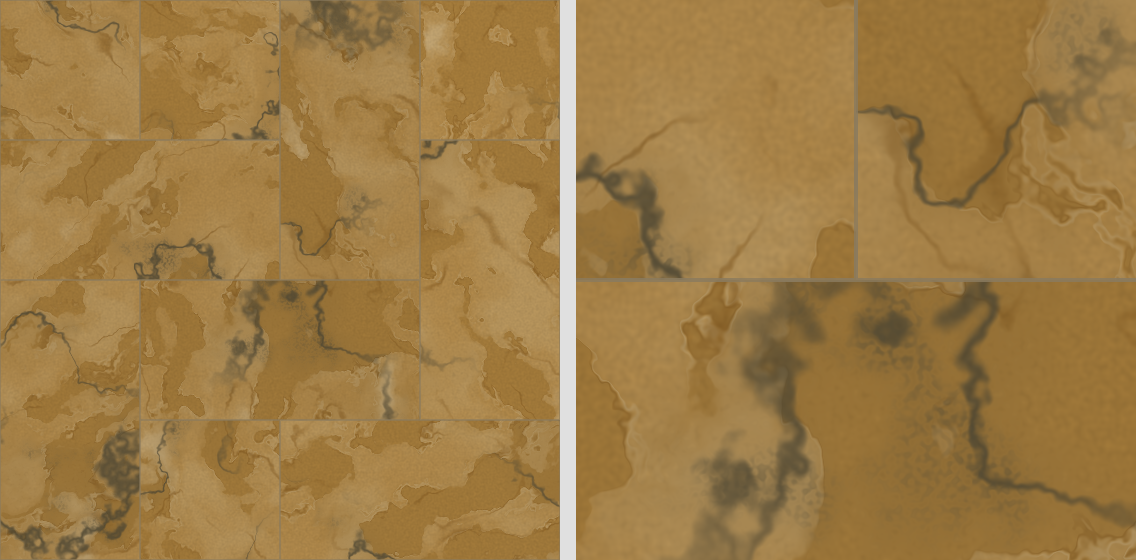
Left: the whole. Right: its middle third, enlarged.
A WebGL 1 fragment shader for this texture:

```glsl
precision highp float;
uniform vec2 u_resolution;

const float CELLS = 4.0;
const float JOINT_HALF_WIDTH = 0.0046;
const vec3 OCHRE = vec3(0.61, 0.455, 0.21);
const vec3 HONEY = vec3(0.67, 0.52, 0.285);
const vec3 SAND = vec3(0.695, 0.565, 0.35);
const vec3 CREAM = vec3(0.745, 0.65, 0.48);
const vec3 UMBER = vec3(0.50, 0.34, 0.12);
const vec3 SLATE = vec3(0.31, 0.28, 0.20);
const vec3 GROUT = vec3(0.54, 0.48, 0.37);

vec2 hash2(vec2 p) {
  vec3 q = fract(p.xyx * vec3(0.1031, 0.1030, 0.0973));
  q += dot(q, q.yzx + 33.33);
  return fract((q.xx + q.yz) * q.zy);
}

float gradientAt(vec2 cell, vec2 corner, vec2 f) {
  return dot(hash2(cell + corner) * 2.0 - 1.0, f - corner);
}

float gradientNoise(vec2 p) {
  vec2 i = floor(p), f = fract(p);
  vec2 u = f * f * f * (f * (f * 6.0 - 15.0) + 10.0);
  float low = mix(gradientAt(i, vec2(0, 0), f), gradientAt(i, vec2(1, 0), f), u.x);
  float high = mix(gradientAt(i, vec2(0, 1), f), gradientAt(i, vec2(1, 1), f), u.x);
  return mix(low, high, u.y);
}

float fbm(vec2 p) {
  float sum = 0.0, amplitude = 1.0;
  for (int i = 0; i < 5; i++) {
    sum += amplitude * gradientNoise(p);
    p = p * 2.03 + 17.3;
    amplitude *= 0.5;
  }
  return sum;
}

mat2 rotation(float angle) {
  float c = cos(angle), s = sin(angle);
  return mat2(c, s, -s, c);
}

float ridge(float value, float width) {
  return 1.0 - smoothstep(0.0, width, abs(value));
}

// Slabs are (origin, size) in cells; a larger slab replaces the single cell.
vec4 cover(vec2 cell, vec4 slab, vec4 larger) {
  vec2 inside = step(larger.xy, cell) * step(cell + 1.0, larger.xy + larger.zw);
  return mix(slab, larger, inside.x * inside.y);
}

vec4 slabAt(vec2 cell) {
  vec4 slab = vec4(cell, 1, 1);
  slab = cover(cell, slab, vec4(0, 0, 1, 2));
  slab = cover(cell, slab, vec4(2, 2, 1, 2));
  slab = cover(cell, slab, vec4(3, 1, 1, 2));
  slab = cover(cell, slab, vec4(0, 2, 2, 1));
  slab = cover(cell, slab, vec4(1, 1, 2, 1));
  return cover(cell, slab, vec4(2, 0, 2, 1));
}

vec3 marble(vec2 p, float grain) {
  vec2 warp = vec2(fbm(p * 2.2), fbm(p * 2.2 + 41.7));
  vec2 q = p + 0.25 * warp;

  // Soft clouds and pale patches
  float tone = fbm(q * 1.7 + 5.1);
  vec3 color = mix(HONEY, SAND, smoothstep(-0.35, 0.45, tone));
  float pale = smoothstep(0.25, 0.65, fbm(q * 1.2 + 23.4));
  color = mix(color, CREAM, 0.7 * pale);

  // Ochre streaks with a bright rim and a dark outline
  float streak = fbm(p * vec2(0.75, 2.3) + 0.65 * warp + 61.2) - 0.08;
  streak += 0.06 * gradientNoise(p * 14.0) - 0.3 * pale;
  color = mix(color, OCHRE, 0.8 * smoothstep(-0.03, 0.04, streak));
  color = mix(color, OCHRE, 0.45 * smoothstep(-0.3, 0.1, streak));
  float broken = smoothstep(-0.25, 0.25, gradientNoise(p * 4.0 + 9.0));
  color = mix(color, CREAM, 0.4 * broken * ridge(streak + 0.045, 0.035));
  color = mix(color, UMBER, 0.45 * broken * ridge(streak - 0.015, 0.035));

  // Thin brown veins
  float brown = gradientNoise(p * vec2(0.9, 2.1) + 0.3 * warp + 83.0);
  color = mix(color, UMBER, 0.5 * broken * ridge(brown, 0.022));

  // Sparse grey veins with speckled halos
  float vein = gradientNoise(p * 0.95 + 0.4 * warp + 12.6);
  vein += 0.035 * gradientNoise(p * 13.0);
  float presence = smoothstep(-0.12, 0.22, gradientNoise(p * 0.85 + 37.9));
  float cloud = smoothstep(0.0, 0.4, fbm(p * 2.6 + 71.3));
  float speckle = smoothstep(-0.2, 0.35, grain);
  float halo = ridge(vein, 0.17) * (0.2 + 0.8 * cloud) * (0.3 + 0.7 * speckle);
  color = mix(color, SLATE, 0.6 * presence * halo);
  return mix(color, SLATE, 0.8 * presence * ridge(vein, 0.025));
}

void main() {
  vec2 uv = gl_FragCoord.xy / u_resolution;
  vec2 position = uv * CELLS;
  vec4 slab = slabAt(floor(position));
  vec2 local = position - slab.xy - 0.5 * slab.zw;

  // Each slab has its own grain direction and section of stone
  vec2 seed = hash2(slab.xy + 3.7);
  vec2 stone = rotation(6.2832 * seed.x) * local + 40.0 * seed.yx;
  float grain = gradientNoise(uv * 233.0) + 0.5 * gradientNoise(uv * 121.0 + 7.0);
  vec3 color = marble(stone, grain);
  color *= 1.0 + 0.07 * grain + 0.05 * (seed.y - 0.5);

  // Fine joints around every slab
  vec2 toEdge = 0.5 * slab.zw - abs(local);
  vec2 blur = 0.5 * CELLS / u_resolution;
  vec2 joint = 1.0 - smoothstep(JOINT_HALF_WIDTH - blur, JOINT_HALF_WIDTH + blur, toEdge);
  float wear = 0.85 + 0.3 * gradientNoise(uv * 40.0);
  color = mix(color, GROUT, max(joint.x, joint.y) * wear);
  gl_FragColor = vec4(color, 1.0);
}
```
